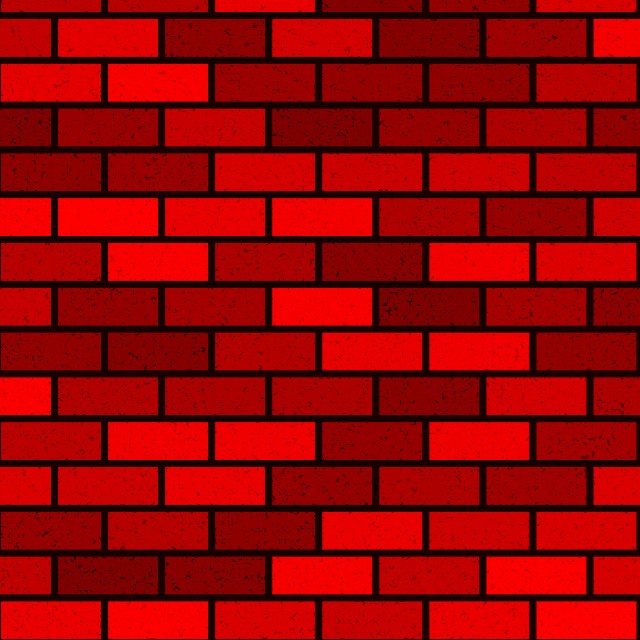
This pattern is drawn by a Shadertoy shader. Its source:

```glsl
// Layout, in units of the canvas height
const vec2 BRICK_SIZE = vec2(0.1563, 0.0591);
const vec2 PITCH = vec2(0.1673, 0.0700);
const vec2 FIRST_CORNER = vec2(0.0017, 0.0012);
const float ROW_SHIFT = 0.5 * BRICK_SIZE.x;

// Colour
const vec3 MORTAR = vec3(0.09, 0.0, 0.0);
const float DARKEST_RED = 0.51;
const float BRIGHTEST_RED = 1.02;

// Wear
const float PIT_CELLS = 350.0;
const float PATCH_CELLS = 70.0;
const float GRAIN_CELLS = 512.0;
const float GRAIN_DEPTH = 0.035;
const float PIT_DEPTH_DARK = 0.34;
const float PIT_DEPTH_BRIGHT = 0.20;

float hash(vec2 p) {
    return fract(sin(dot(p, vec2(127.1, 311.7))) * 43758.5453);
}

float valueNoise(vec2 p) {
    vec2 cell = floor(p);
    vec2 f = fract(p);
    f = f * f * (3.0 - 2.0 * f);
    float low = mix(hash(cell), hash(cell + vec2(1.0, 0.0)), f.x);
    float high = mix(hash(cell + vec2(0.0, 1.0)), hash(cell + 1.0), f.x);
    return mix(low, high, f.y);
}

float boxDistance(vec2 p, vec2 halfSize) {
    vec2 d = abs(p) - halfSize;
    return length(max(d, 0.0)) + min(max(d.x, d.y), 0.0);
}

// Small dark pits, denser in some patches
float pits(vec2 uv) {
    float density = valueNoise(uv * PATCH_CELLS + 31.0);
    float threshold = mix(0.82, 0.70, density);
    return smoothstep(threshold, threshold + 0.14, valueNoise(uv * PIT_CELLS));
}

void mainImage(out vec4 fragColor, in vec2 fragCoord) {
    vec2 uv = fragCoord / iResolution.y;
    float pixel = 1.0 / iResolution.y;

    // Running bond: every second row moves left by half a brick
    vec2 p = uv - FIRST_CORNER + 0.5 * (PITCH - BRICK_SIZE);
    float row = floor(p.y / PITCH.y);
    p.x += ROW_SHIFT * mod(row, 2.0);
    vec2 id = vec2(floor(p.x / PITCH.x), row);
    vec2 local = p - (id + 0.5) * PITCH;

    // One red per brick, worn less where it is bright
    float tone = hash(id + 7.0);
    float red = mix(DARKEST_RED, BRIGHTEST_RED, tone);
    red -= GRAIN_DEPTH * hash(floor(uv * GRAIN_CELLS) + 3.0);
    red -= pits(uv) * mix(PIT_DEPTH_DARK, PIT_DEPTH_BRIGHT, tone);
    vec3 brick = vec3(clamp(red, MORTAR.r, 1.0), 0.0, 0.0);

    float edge = boxDistance(local, 0.5 * BRICK_SIZE);
    float coverage = 1.0 - smoothstep(-0.5 * pixel, 0.5 * pixel, edge);
    fragColor = vec4(mix(MORTAR, brick, coverage), 1.0);
}
```
